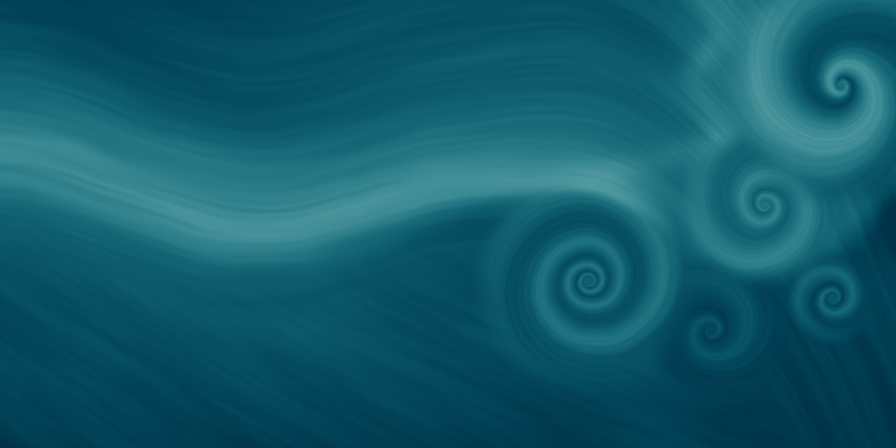
Give the GLSL for this background, as a Shadertoy shader.

```glsl
// Painted teal current: a pale stream sweeps across and breaks into curls.
// Tone is built from soft fields, log-spiral curls and brush fibres that
// follow the flow, then mapped through one dark-to-pale colour ramp.

#define DEEP vec3(0.0, 0.20, 0.29)
#define RISE vec3(0.22, 0.33, 0.28)
#define WARP 0.022
#define BRUSH 0.30
#define FIBRE 0.16
#define STREAM_GAIN 0.55
#define CURLS 5

// Per curl: centre x, centre y, outer radius, spiral tightness (sign = turn)
const vec4 PLACE[CURLS] = vec4[CURLS](
    vec4(1.590, 0.260, 0.19,  4.0),
    vec4(1.860, 0.335, 0.11,  5.0),
    vec4(1.705, 0.545, 0.20, -5.0),
    vec4(1.315, 0.375, 0.27,  7.2),
    vec4(1.880, 0.810, 0.29, -3.1));
// Per curl: arm radius, arm angle, dark tone, light tone
const vec4 LOOK[CURLS] = vec4[CURLS](
    vec4(0.10, 1.05, 0.10, 0.36),
    vec4(0.06, 1.57, 0.16, 0.58),
    vec4(0.14, 4.01, 0.52, 0.90),
    vec4(0.20, 1.57, 0.30, 0.72),
    vec4(0.19, 3.14, 0.24, 1.08));

float hash(vec2 p) {
    vec3 q = fract(vec3(p.xyx) * 0.1031);
    q += dot(q, q.yzx + 33.33);
    return fract((q.x + q.y) * q.z);
}

float noise(vec2 p) {
    vec2 i = floor(p), f = fract(p);
    f = f * f * (3.0 - 2.0 * f);
    return mix(mix(hash(i), hash(i + vec2(1, 0)), f.x),
               mix(hash(i + vec2(0, 1)), hash(i + vec2(1, 1)), f.x), f.y);
}

float fbm(vec2 p) {
    float sum = 0.0, amp = 0.5;
    for (int i = 0; i < 4; i++) {
        sum += amp * noise(p);
        p = p * 2.03 + 17.1;
        amp *= 0.5;
    }
    return sum;
}

float bump(float x, float width) {
    return exp(-x * x / (width * width));
}

// Height of the pale stream's centre line
float streamLine(float x) {
    float fall = max(x - 1.25, 0.0);
    return 0.592 - 0.108 * bump(x - 0.58, 0.33)
         + 0.05 * bump(x, 0.22) - 1.6 * fall * fall;
}

// Broad and fine brush marks, stretched along the first coordinate
vec2 brush(float along, float across) {
    return vec2(fbm(vec2(along * 1.8, across * 13.0)) - 0.47,
                noise(vec2(along * 5.0, across * 105.0)) - 0.5);
}

// Broad water tones above, below and to the right of the stream
float waterTone(vec2 p, float d) {
    float above = 0.60 - 0.75 * max(d - 0.10, 0.0)
                - 0.22 * bump(p.x, 0.55) * smoothstep(0.12, 0.35, d);
    float below = 0.50 + 0.82 * min(d + 0.06, 0.0)
                - 0.12 * bump(p.x - 1.15, 0.22) * smoothstep(-0.4, -0.1, d);
    float left = mix(below, above, smoothstep(-0.10, 0.05, d));
    float rim = max(p.x - 1.75, 0.0);
    float lit = smoothstep(0.35, 0.47, p.y - 2.5 * rim * rim);
    float right = mix(0.02 + 0.35 * p.y, 0.64, lit);
    right -= 0.32 * bump(length((p - vec2(1.99, 0.55)) * vec2(1.5, 1.0)), 0.12);
    return mix(left, right, smoothstep(1.40, 1.64, p.x));
}

void addCurl(vec2 p, vec4 place, vec4 look, inout float tone, inout vec2 marks) {
    vec2 q = p - place.xy;
    float r = max(length(q), 0.004);
    float phase = abs(place.w) * log(r / look.x)
                + sign(place.w) * (look.y - atan(q.y, q.x));
    float arm = 0.5 + 0.5 * cos(phase) * smoothstep(0.0, 0.025, r);
    float cover = 1.0 - smoothstep(0.62, 1.0, r / place.z);
    vec2 ring = vec2(cos(phase), sin(phase));
    vec2 curlMarks = vec2(fbm(ring * 2.2 + r * 9.0) - 0.47,
                          noise(ring * 9.0 + r * 14.0) - 0.5);
    tone = mix(tone, mix(look.z, look.w, arm), cover);
    marks = mix(marks, curlMarks * 0.8, cover);
}

void mainImage(out vec4 fragColor, in vec2 fragCoord) {
    vec2 uv = fragCoord / iResolution.xy;
    vec2 p = uv * vec2(2.0, 1.0);
    p += WARP * (vec2(fbm(p * 5.0), fbm(p * 5.0 + 40.0)) - 0.47);
    float d = p.y - streamLine(p.x);

    // Fibres follow the stream, then fan down to the lower right
    vec2 marks = mix(brush(p.x, d),
                     brush(p.x - p.y, 0.8 * (p.y + 0.72 * p.x - 0.1 * p.x * p.x)),
                     smoothstep(0.06, 0.24, -d));
    float tone = waterTone(p, d);
    for (int i = 0; i < CURLS; i++) addCurl(p, PLACE[i], LOOK[i], tone, marks);

    // Pale stream: feathered above, crisp below toward the crest
    float under = mix(0.085, 0.022, smoothstep(0.65, 1.30, p.x));
    float over = 0.08 + 0.05 * bump(p.x - 0.5, 0.4);
    float stream = bump(d, d > 0.0 ? over : under);
    stream *= 1.0 - smoothstep(1.38, 1.56, p.x);
    tone += STREAM_GAIN * stream * (1.02 - tone * 0.3);

    // Wavering plume and the sweep that feeds it
    float plumeX = 1.585 + 0.03 * sin((p.y - 0.885) * 28.6);
    float plume = bump(p.x - plumeX, 0.042) * smoothstep(0.60, 0.72, p.y);
    float bend = max(p.x - 1.25, 0.0);
    float sweep = bump(p.y - 0.605 - 0.7 * bend * bend, 0.035)
                * smoothstep(1.15, 1.4, p.x) * (1.0 - smoothstep(1.52, 1.64, p.x));
    tone += 0.24 * plume + 0.14 * sweep;

    tone += BRUSH * marks.x + FIBRE * marks.y * (0.35 + 0.4 * tone);
    tone = clamp(tone, 0.0, 1.25);
    fragColor = vec4(DEEP + RISE * vec3(tone * tone, tone, tone), 1.0);
}
```
